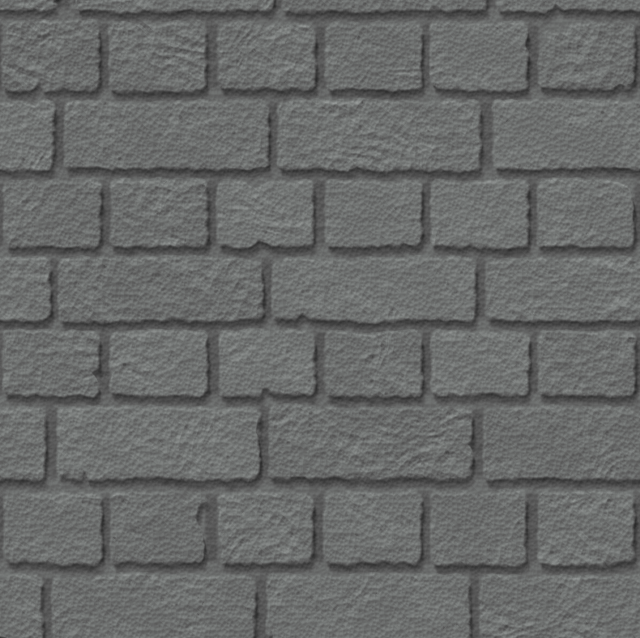
Reproduce this texture procedurally as a Shadertoy shader.

```glsl
// Grey painted brick wall: courses of six short bricks alternate with courses
// of three long ones. Rounded boxes with worn edges form the bricks; cellular
// noise gives chips and grain, lit from the upper left with soft shadows.

float hash(vec2 c) {
    return fract(sin(dot(c, vec2(127.1, 311.7))) * 43758.5);
}

// Distance to the nearest of the points scattered one per unit cell
float cellular(vec2 p) {
    vec2 base = floor(p);
    float nearest = 4.0;
    for (int y = -1; y <= 1; y++)
    for (int x = -1; x <= 1; x++) {
        vec2 c = base + vec2(x, y);
        vec2 offset = c + vec2(hash(c), hash(c + 57.3)) - p;
        nearest = min(nearest, dot(offset, offset));
    }
    return sqrt(nearest);
}

// Slow smooth variation, about -1 to 1
float layeredSines(vec2 p) {
    float sum = 0.0, amp = 0.5;
    for (int i = 0; i < 4; i++) {
        p = mat2(0.8, 0.6, -0.6, 0.8) * p * 1.7 + 1.9;
        sum += amp * sin(p.x + 1.3 * sin(p.y));
        amp *= 0.6;
    }
    return sum;
}

// Brick coverage, 1 on the face and 0 in the mortar; also gives the brick's
// id and the amount of vertical joint at this point
float brick(vec2 p, out vec2 id, out float joint) {
    // Courses are a little lower around the lower middle
    float bulge = (p.y - 0.622) / 0.17;
    float v = (p.y - 0.0262) / 0.124 + 0.14 * exp(-bulge * bulge);
    float row = floor(v);
    float isLong = mod(row, 2.0);
    float width = mix(1.0 / 6.0, 1.0 / 3.0, isLong);
    float u = (p.x - mix(-0.002, 0.096 - 0.0033 * row, isLong)) / width;
    id = vec2(floor(u), row);

    // Slightly shifted and resized box in its cell
    vec2 q = (vec2(fract(u), fract(v)) - 0.5) * vec2(width, 0.124);
    q.x += 0.005 * (hash(id + 3.1) - 0.5);
    q.y += 0.003 * layeredSines(p * 13.0);
    vec2 halfSize = vec2(width, 0.124) * 0.5 - vec2(0.0075, 0.0085);
    halfSize -= 0.002 * vec2(hash(id + 8.7), hash(id + 5.2));
    vec2 over = abs(q) - halfSize;
    joint = smoothstep(-0.003, 0.004, over.x) * smoothstep(0.004, -0.008, over.y);

    // Rounded box, ragged at the rim, with a few larger chips
    vec2 corner = over + 0.012;
    float d = length(max(corner, 0.0)) + min(max(corner.x, corner.y), 0.0) - 0.012;
    d += 0.006 * (cellular(p * 48.0) - 0.45);
    d += 0.012 * smoothstep(0.68, 0.98, cellular(p * 15.0 + 4.0));
    return 1.0 - smoothstep(-0.0035, 0.0035, d);
}

// Paint grain over broader dents
float relief(vec2 p, float roughness) {
    return 0.115 * cellular(p * 150.0)
         + roughness * (0.24 * cellular(p * 62.0 + 9.0)
         + 0.28 * cellular(p * vec2(19.0, 27.0) + 2.0 * layeredSines(p * 9.0)));
}

void mainImage(out vec4 fragColor, in vec2 fragCoord) {
    vec2 p = fragCoord / iResolution.xy;
    p.y = 1.0 - p.y;

    vec2 id, otherId;
    float joint, otherJoint;
    float face = brick(p, id, joint);

    // Soft shadow: look for bricks in the direction of the light
    vec2 toLight = vec2(-0.35, -1.0);
    float blocked = 0.0, above = 0.0;
    for (int i = 1; i <= 4; i++) {
        float cover = brick(p + toLight * 0.0042 * float(i), otherId, otherJoint);
        blocked += 0.25 * cover;
        if (i == 1) above = cover;
    }
    float shadow = max(blocked - face, 0.0);
    float litRim = max(face - above, 0.0);

    // Base tones of mortar and brick
    float patches = layeredSines(p * 22.0);
    float mortarTone = 0.415 - 0.075 * joint;
    float brickTone = 0.437 + 0.03 * (hash(id) - 0.5);
    float tone = mix(mortarTone, brickTone, face) + 0.014 * patches;

    // Surface relief, rougher on some bricks and in some patches
    float roughness = 0.35 + 0.5 * hash(id + 21.0) + 0.3 * patches;
    roughness = mix(0.35, max(roughness, 0.15), face);
    float slope = relief(p, roughness) - relief(p + toLight * 0.0028, roughness);
    tone += slope * mix(0.6, 1.0, face);

    tone += 0.055 * litRim - 0.19 * shadow;

    // Scattered small pits
    float pit = smoothstep(0.16, 0.05, cellular(p * 38.0 + 17.0));
    tone -= 0.05 * pit * face * step(0.1, patches);

    tone = clamp(tone, 0.17, 0.62);
    vec3 tint = mix(vec3(1.0), vec3(0.98, 1.005, 0.995), smoothstep(0.33, 0.48, tone));
    fragColor = vec4(tone * tint, 1.0);
}
```
